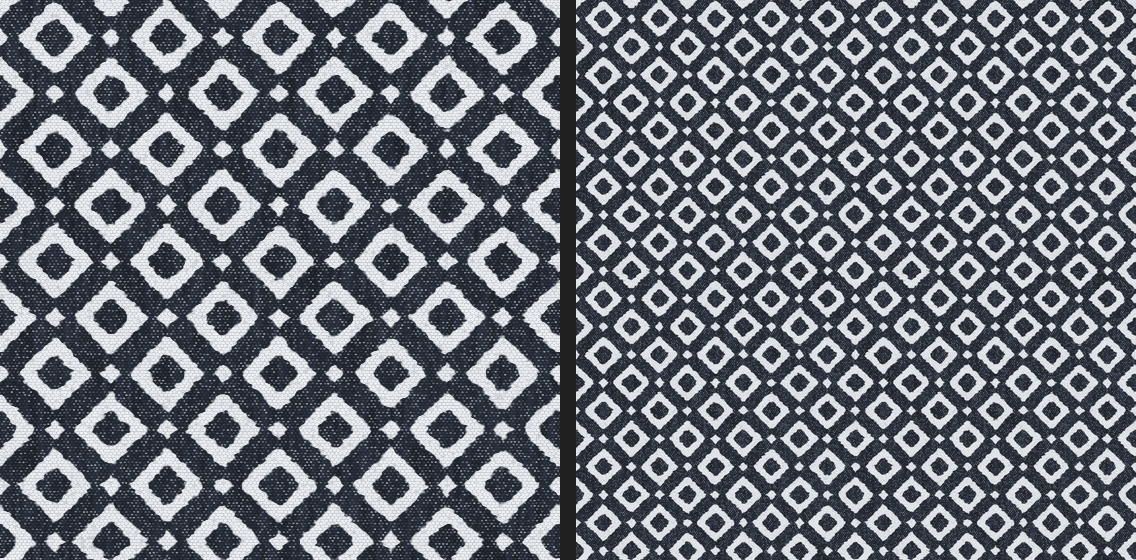
Left: one tile. Right: repeated 2 by 2.
This pattern is drawn by a Shadertoy shader. Its source:

```glsl
// Woven cloth: pale hollow diamonds and small lozenges on dark stitched ground.

#define REPEATS 5.0                  // motif periods per side
#define PHASE vec2(0.49, 0.665)      // motif centre within a period
#define OUTER 0.342                  // half diagonals, in periods
#define INNER 0.186
#define LOZENGE 0.088
#define FRAY 0.042                   // raggedness of the woven edges
#define STITCHES vec2(144.0, 192.0)  // whole counts, even number of rows
#define DARK vec3(0.125, 0.145, 0.178)
#define PALE vec3(0.925, 0.942, 0.962)

const float TAU = 6.2831853;

float hash(vec2 p) {
    vec3 q = fract(vec3(p.xyx) * vec3(0.1031, 0.1030, 0.0973));
    q += dot(q, q.yzx + 33.33);
    return fract((q.x + q.y) * q.z);
}

// Value noise that wraps after a whole number of cells.
float wrapNoise(vec2 uv, vec2 cells) {
    vec2 p = uv * cells, i = floor(p), f = fract(p);
    f = f * f * (3.0 - 2.0 * f);
    vec2 a = mod(i, cells), b = mod(i + 1.0, cells);
    return mix(mix(hash(a), hash(vec2(b.x, a.y)), f.x),
               mix(hash(vec2(a.x, b.y)), hash(b), f.x), f.y);
}

// Slow layered waves with whole frequencies.
float waves(vec2 uv) {
    return (sin(TAU * (3.0 * uv.x + 2.0 * uv.y) + 1.0)
          + sin(TAU * (7.0 * uv.x - 5.0 * uv.y) + 2.6)
          + sin(TAU * (4.0 * uv.x + 9.0 * uv.y))) / 3.0;
}

float inside(float radius, float dist, float soft) {
    return smoothstep(-soft, soft, radius - dist);
}

// Coverage of pale yarn: rings on a staggered lattice, lozenges between.
float motif(vec2 uv, float soft) {
    vec2 p = uv * REPEATS - PHASE;
    vec2 a = abs(p - round(p));
    bool onCorner = a.x + a.y < 0.5;
    vec2 v = onCorner ? a : 0.5 - a;
    vec2 id = mod(onCorner ? round(p) : floor(p) + 0.5, REPEATS);
    float size = 0.014 * (hash(id * 2.0 + 7.0) - 0.5);

    float fray = FRAY * (wrapNoise(uv, vec2(96.0, 192.0)) - 0.5)
               + 0.5 * FRAY * (wrapNoise(uv, vec2(60.0)) - 0.5);
    float diamond = v.x + v.y;
    float blunt = max(v.x, v.y);
    float outer = inside(OUTER + size, max(diamond, 1.06 * blunt) + fray, soft);
    float inner = inside(INNER + size, max(diamond, 1.17 * blunt) - fray, soft);

    vec2 s = abs(a - (a.x > a.y ? vec2(0.5, 0.0) : vec2(0.0, 0.5)));
    float lozenge = inside(LOZENGE, s.x + s.y + 0.8 * fray, soft);
    return max(outer - inner, lozenge);
}

void mainImage(out vec4 fragColor, in vec2 fragCoord) {
    vec2 uv = fragCoord / iResolution.xy;
    float soft = max(1.2 * REPEATS / iResolution.y, 0.012);
    float pale = motif(uv, soft);

    // Staggered stitches, each a jittered cell
    vec2 g = uv * STITCHES;
    g.x += 0.5 * mod(floor(g.y), 2.0);
    vec2 id = mod(floor(g), STITCHES);
    float rnd = hash(id + 11.0);
    vec2 jitter = 0.2 * (vec2(hash(id + 31.0), hash(id + 57.0)) - 0.5);
    float r = length(fract(g) - 0.5 - jitter);
    float knot = smoothstep(0.46, 0.12, r);

    // Dark ground: vertical streaks and flecks of pale yarn
    float streak = wrapNoise(uv, vec2(160.0, 12.0));
    vec3 ground = DARK * (0.84 + 0.36 * streak + 0.07 * waves(uv));
    ground += vec3(0.0, 0.004, 0.012) * streak;
    ground = mix(ground, PALE, knot * mix(0.06, 0.62, rnd * rnd));

    // Pale yarn: shaded gaps and a few dark pinholes
    vec3 yarn = PALE * (1.0 + 0.012 * waves(uv.yx));
    yarn *= 1.0 - 0.15 * smoothstep(0.28, 0.6, r);
    yarn *= 1.0 - 0.22 * knot * smoothstep(0.88, 1.0, rnd);

    fragColor = vec4(clamp(mix(ground, yarn, pale), 0.0, 1.0), 1.0);
}
```
